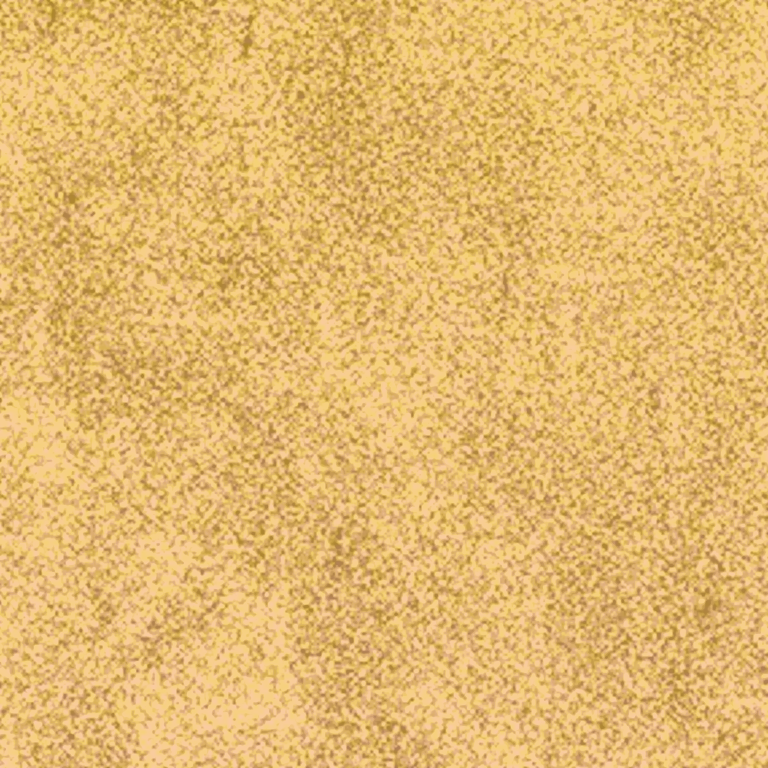
Give the GLSL for this texture, as a Shadertoy shader.

```glsl
// Worn ochre cloth: fine speckled weave with pale scuffs, creases and short dark scratches.

const float TAU = 6.28319;
const float GRAIN_FREQ = 190.0;   // speckles across the canvas
const float FINE_FREQ = 285.0;
const float WEAVE_FREQ = 66.0;    // staggered thread lattice
const float TINT_FREQ = 150.0;    // yellow to pink flecks
const float GRAIN_AMOUNT = 0.78;
const float FINE_AMOUNT = 0.48;
const float WEAVE_AMOUNT = 0.34;
const float PATCH_AMOUNT = 0.28;
const float SCUFF_AMOUNT = 1.2;
const float CREASE_AMOUNT = 1.5;
const float SCRATCH_AMOUNT = 1.1;
const float TINT_AMOUNT = 0.034;
const float SURROUND = 0.35;      // how far speckles avoid clumping
const float LEVEL_BIAS = -0.04;
const int PALE_CREASES = 14;
const int DARK_SCRATCHES = 22;

const vec3 UMBER = vec3(0.69, 0.52, 0.25);
const vec3 BRONZE = vec3(0.78, 0.61, 0.32);
const vec3 OCHRE = vec3(0.86, 0.69, 0.38);
const vec3 TAN = vec3(0.88, 0.71, 0.44);
const vec3 GOLD = vec3(0.94, 0.78, 0.46);
const vec3 CREAM = vec3(0.97, 0.81, 0.54);

float hash(vec2 p) {
    vec3 q = fract(p.xyx * 0.1031);
    q += dot(q, q.yzx + 33.33);
    return fract((q.x + q.y) * q.z);
}

float valueNoise(vec2 p) {
    vec2 cell = floor(p), f = fract(p);
    f = f * f * (3.0 - 2.0 * f);
    float low = mix(hash(cell), hash(cell + vec2(1, 0)), f.x);
    float high = mix(hash(cell + vec2(0, 1)), hash(cell + vec2(1, 1)), f.x);
    return mix(low, high, f.y);
}

// Value noise with zero mean and roughly unit deviation.
float unitNoise(vec2 p) {
    return (valueNoise(p) - 0.5) / 0.214;
}

// Speckles with part of their surroundings removed.
float speckle(vec2 p) {
    vec2 e = vec2(1.5, 0.0);
    float around = unitNoise(p + e) + unitNoise(p - e) + unitNoise(p + e.yx) + unitNoise(p - e.yx);
    return unitNoise(p) - SURROUND * 0.25 * around;
}

float fbm(vec2 p) {
    float sum = 0.0, weight = 0.5;
    for (int i = 0; i < 5; i++) {
        sum += weight * valueNoise(p);
        p = p * 2.03 + 17.3;
        weight *= 0.5;
    }
    return sum;
}

// Soft line along the x axis of p, fading at both ends.
float stroke(vec2 p, float halfLength, float width) {
    float along = 1.0 - smoothstep(0.4, 1.0, abs(p.x) / halfLength);
    return along * exp(-p.y * p.y / (width * width));
}

float paleCreases(vec2 uv) {
    float sum = 0.0;
    vec2 bent = uv + 0.008 * (vec2(valueNoise(uv * 14.0), valueNoise(uv * 14.0 + 40.0)) - 0.5);
    for (int i = 0; i < PALE_CREASES; i++) {
        float id = float(i);
        vec2 centre = vec2(hash(vec2(id, 3.0)), hash(vec2(id, 7.0)));
        bool upright = i % 3 == 0;
        vec2 d = bent - centre;
        d = upright ? d.yx : d;
        d.y += d.x * 0.08 * (hash(vec2(id, 11.0)) - 0.3);
        float halfLength = mix(0.05, 0.18, hash(vec2(id, 13.0)));
        float strength = mix(0.5, 1.0, hash(vec2(id, 17.0)));
        sum += strength * stroke(d, halfLength, upright ? 0.007 : 0.005);
    }
    return sum * smoothstep(0.1, 0.55, valueNoise(uv * 26.0));
}

float darkScratches(vec2 uv) {
    float sum = 0.0;
    for (int i = 0; i < DARK_SCRATCHES; i++) {
        float id = float(i) + 60.0;
        float side = hash(vec2(id, 5.0));
        vec2 d = uv - vec2(side * sqrt(side), hash(vec2(id, 9.0)));
        d.x -= d.y * mix(-0.1, 0.35, hash(vec2(id, 15.0)));
        float halfLength = mix(0.015, 0.05, hash(vec2(id, 19.0)));
        sum += stroke(d.yx, halfLength, mix(0.0025, 0.008, hash(vec2(id, 23.0))));
    }
    return sum;
}

// Palette spaced by the share each colour covers.
vec3 clothColour(float tone) {
    vec3 c = mix(UMBER, BRONZE, smoothstep(0.01, 0.08, tone));
    c = mix(c, OCHRE, smoothstep(0.08, 0.23, tone));
    c = mix(c, TAN, smoothstep(0.23, 0.44, tone));
    c = mix(c, GOLD, smoothstep(0.44, 0.665, tone));
    return mix(c, CREAM, smoothstep(0.665, 0.89, tone));
}

void mainImage(out vec4 fragColor, in vec2 fragCoord) {
    vec2 uv = fragCoord / iResolution.xy;

    // Speckle and weave
    vec2 thread = uv + 0.006 * vec2(valueNoise(uv * 22.0), valueNoise(uv * 22.0 + 90.0));
    vec2 wave = cos(TAU * WEAVE_FREQ * thread);
    float level = GRAIN_AMOUNT * speckle(uv * GRAIN_FREQ + 8.0)
                + FINE_AMOUNT * unitNoise(uv * FINE_FREQ + 31.0)
                + WEAVE_AMOUNT * wave.x * wave.y;

    // Wear, strongest toward the lower left
    float wear = smoothstep(1.3, 0.1, uv.x + 0.8 * uv.y);
    float scuff = smoothstep(0.52, 0.68, fbm(uv * vec2(14.0, 11.0) + 5.0));
    level += PATCH_AMOUNT * (fbm(uv * vec2(9.0, 6.0) + 50.0) - 0.485) / 0.13;
    level += SCUFF_AMOUNT * scuff * mix(0.12, 1.0, wear);
    level += CREASE_AMOUNT * paleCreases(uv) - SCRATCH_AMOUNT * darkScratches(uv) + LEVEL_BIAS;

    // Colour, yellower toward the top
    float tone = 1.0 / (1.0 + exp(-1.7 * level));
    float tint = TINT_AMOUNT * unitNoise(uv * TINT_FREQ + 70.0) + 0.045 * (0.5 - uv.y);
    vec3 colour = clothColour(tone) + tint * vec3(0.1, -0.15, 1.0);
    fragColor = vec4(clamp(colour, 0.0, 1.0), 1.0);
}
```
